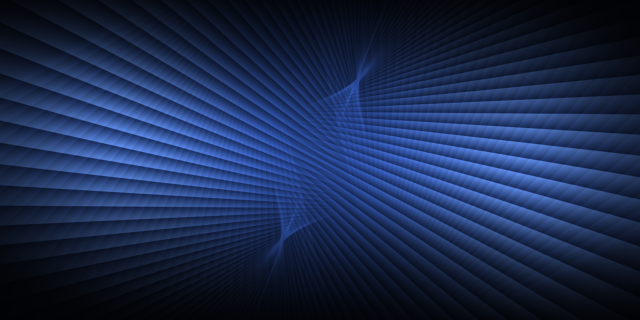
Reproduce this background procedurally as a WebGL 2 fragment shader.

```glsl
#version 300 es
precision highp float;

uniform vec2 u_resolution;
out vec4 outColor;

// Lit just past an edge, fading to nothing over the given width
float blade(float dist, float width) {
    float soft = 0.8 / u_resolution.y;
    return smoothstep(-soft, soft, dist) * clamp(1.0 - dist / width, 0.0, 1.0);
}

// Broad blades whose pivots slide along a tilted axis as they turn
float bladeFan(vec2 p) {
    const float turn = 0.0525;
    vec2 axis = vec2(0.42, 0.91);
    float light = 0.0;
    for (int i = 0; i < 60; i++) {
        float angle = -1.2 + turn * float(i);
        vec2 along = vec2(cos(angle), -sin(angle));
        vec2 across = vec2(along.y, -along.x);
        float swing = 1.3 * (0.49 - angle);
        vec2 fromPivot = p - axis * 0.28 * sin(swing);
        float reach = dot(fromPivot, along);
        float drift = -0.364 * cos(swing) * dot(axis, across);
        float width = max(turn * (reach + drift), 0.008);
        light += blade(dot(fromPivot, across), width) * smoothstep(-0.18, 0.2, reach);
    }
    return light;
}

// Fine edges crossing the broad blades, leaning over as they move outward
float crossFan(vec2 p) {
    const float spacing = 0.015;
    float light = 0.0;
    for (int i = 0; i < 40; i++) {
        float offset = 0.08 + spacing * float(i);
        float angle = 1.8 - 2.2 * (offset - 0.08);
        vec2 along = vec2(cos(angle), sin(angle));
        vec2 across = vec2(along.y, -along.x);
        float reach = dot(p, along);
        float width = max(spacing * (1.0 + 2.2 * reach), 0.006);
        light += blade(dot(p, across) - offset, width) * smoothstep(-0.3, 0.15, reach);
    }
    return light;
}

void main() {
    vec2 p = (gl_FragCoord.xy - 0.5 * u_resolution) / u_resolution.y;
    float side = abs(p.x);

    // Both fans repeat after a half turn about the centre
    float broad = min(bladeFan(p) + bladeFan(-p), 1.4);
    float fine = min(crossFan(p) + crossFan(-p), 1.2);

    // Horizontal glow, slightly tilted, with darker ends
    float height = (p.y + 0.06 * p.x - 0.015) / 0.31;
    float glow = exp(-height * height) * (1.0 - 0.65 * smoothstep(0.6, 1.08, side));
    glow *= smoothstep(0.0, 0.25, glow + 0.08);

    // Deep blue body with paler blade edges toward the sides
    float light = 0.5 + 0.62 * broad + 0.16 * (fine - 0.3);
    vec3 color = vec3(0.19, 0.34, 0.71) * glow * light;
    color += vec3(0.15, 0.16, 0.10) * glow * broad * smoothstep(0.05, 0.6, side);
    color += vec3(0.004, 0.007, 0.014);

    outColor = vec4(color, 1.0);
}
```
